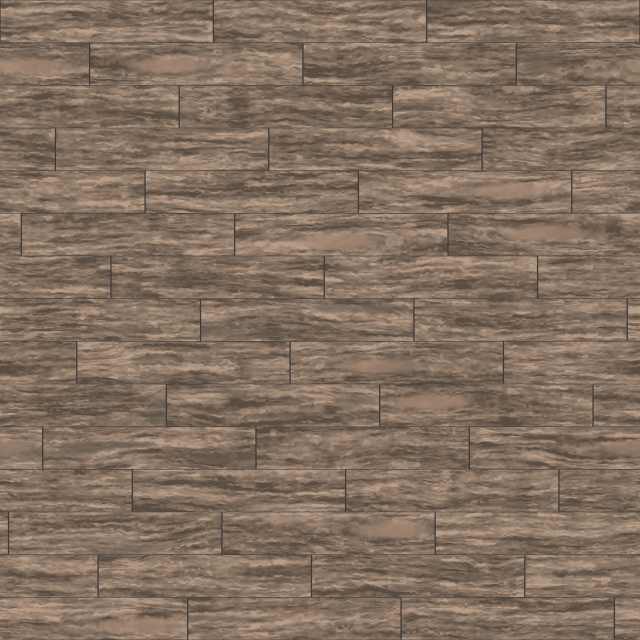
This texture is drawn by a WebGL 1 fragment shader. Its source:

```glsl
precision highp float;
// Staggered brown wood planks with streaky grain, ragged flecks and occasional eyes.

uniform vec2 u_resolution;

const vec2 PLANKS = vec2(3.0, 15.0);      // planks across and down
const float STAGGER = 0.42;               // shift per row, in plank lengths
const vec2 SEAM_HALF = vec2(0.0010, 0.0006); // end joint, long joint
const float LONG_SEAM_STRENGTH = 0.7;
const float EYE_CHANCE = 0.22;
const float CONTRAST = 1.75;
const float MEAN_TONE = 0.47;

const vec3 DARK_WOOD = vec3(0.355, 0.300, 0.255);
const vec3 LIGHT_WOOD = vec3(0.720, 0.615, 0.530);
const vec3 EYE_WOOD = vec3(0.630, 0.520, 0.440);
const vec3 SMUDGE = vec3(0.400, 0.355, 0.315);
const vec3 SEAM = vec3(0.235, 0.230, 0.235);

float hash(vec2 p) {
  return fract(sin(dot(p, vec2(127.1, 311.7))) * 43758.5453);
}

float noise(vec2 p) {
  vec2 i = floor(p);
  vec2 f = fract(p);
  f = f * f * (3.0 - 2.0 * f);
  float low = mix(hash(i), hash(i + vec2(1.0, 0.0)), f.x);
  float high = mix(hash(i + vec2(0.0, 1.0)), hash(i + vec2(1.0, 1.0)), f.x);
  return mix(low, high, f.y);
}

// Wood colour; p is measured in plank heights, id picks the board.
vec3 wood(vec2 p, vec2 id) {
  vec2 seed = 90.0 * vec2(hash(id + 3.1), hash(id + 7.7));

  // Long light eye that spreads the grain around it
  float hasEye = step(hash(id + 12.3), EYE_CHANCE);
  vec2 center = vec2(mix(1.2, 4.0, hash(id + 5.9)), mix(0.3, 0.7, hash(id + 9.4)));
  vec2 toEye = p - center;
  vec2 e = toEye * vec2(0.95, 5.0);
  float eye = hasEye * exp(-dot(e, e));
  float spread = hasEye * exp(-dot(e, e) * 0.3);

  // Wavy, slightly ragged grain coordinate
  vec2 g = vec2(p.x, center.y + toEye.y * (1.0 - 0.6 * spread));
  g.y += 0.22 * (noise(p * vec2(0.6, 1.3) + seed) - 0.5);
  g.y += 0.035 * (noise(p * vec2(9.0, 7.0) + seed) - 0.5);

  // Broad bands, streaks and short fibres
  float bands = noise(g * vec2(0.45, 6.0) + seed);
  float streaks = noise(g * vec2(1.1, 14.0) + seed + 17.0);
  float fibres = noise(g * vec2(5.0, 22.0) + seed + 31.0);
  float specks = noise(g * vec2(14.0, 26.0) + seed + 47.0);
  float grain = 0.30 * bands + 0.32 * streaks + 0.23 * fibres + 0.15 * specks;
  float tone = MEAN_TONE + CONTRAST * (grain - 0.5);
  tone += 0.09 * (hash(id + 21.0) - 0.5);

  // Crisp flecks gathered into patches
  float patches = noise(p * vec2(0.9, 3.0) + seed + 61.0);
  float ragged = 0.22 * (specks - 0.5) + 0.22 * (patches - 0.5);
  float pale = noise(g * vec2(2.4, 15.0) + seed + 73.0) + ragged;
  float deep = noise(g * vec2(1.8, 13.0) + seed + 89.0) + ragged;
  float calm = 1.0 - 0.8 * eye;
  tone += 0.25 * calm * smoothstep(0.70, 0.78, pale);
  tone -= 0.28 * calm * smoothstep(0.71, 0.79, deep);
  vec3 color = mix(DARK_WOOD, LIGHT_WOOD, clamp(tone, 0.0, 1.0));

  // Smooth eye heart and soft grey smudges
  color = mix(color, EYE_WOOD, 0.75 * smoothstep(0.25, 0.75, eye));
  float smudge = noise(p * vec2(0.7, 3.5) + seed + 101.0);
  return mix(color, SMUDGE, 0.6 * smoothstep(0.76, 0.94, smudge) * calm);
}

void main() {
  vec2 uv = gl_FragCoord.xy / u_resolution;

  // Plank layout, rows counted from the top
  float row = floor((1.0 - uv.y) * PLANKS.y);
  vec2 cell = uv * PLANKS - vec2(STAGGER * row, 0.0);
  vec2 local = fract(cell);
  vec2 id = vec2(mod(floor(cell.x), PLANKS.x), row);
  float aspect = PLANKS.y / PLANKS.x;
  vec3 color = wood(local * vec2(aspect, 1.0), id);

  // Thin joints with smooth edges
  vec2 edge = min(local, 1.0 - local) / PLANKS;
  vec2 joint = clamp((SEAM_HALF - edge) * u_resolution + 0.5, 0.0, 1.0);
  color = mix(color, SEAM, max(joint.x, joint.y * LONG_SEAM_STRENGTH));

  gl_FragColor = vec4(color, 1.0);
}
```
